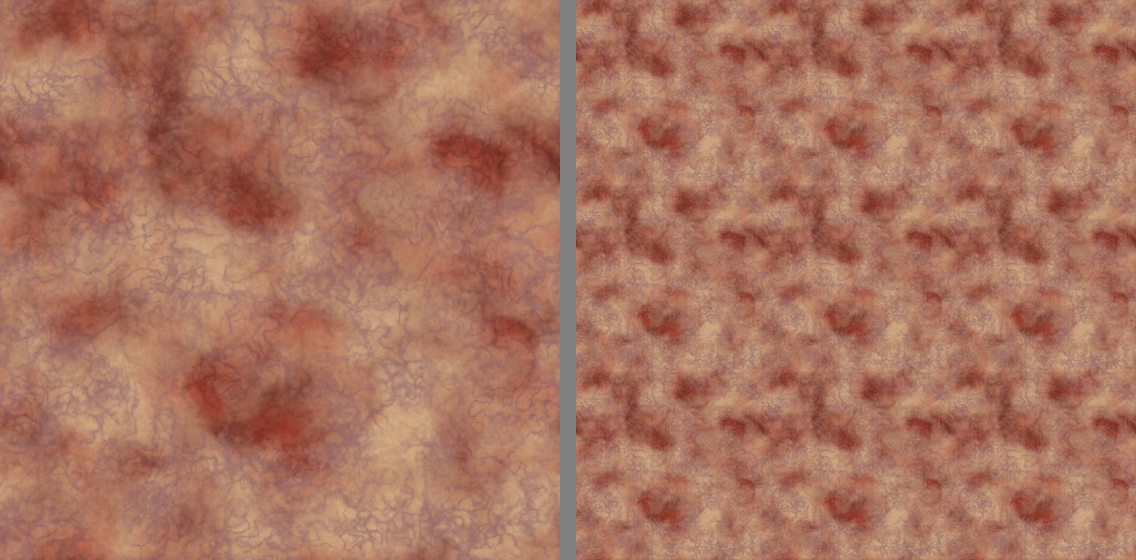
Left: one tile. Right: repeated 3 by 3.
Write a Shadertoy shader that draws this texture.

```glsl
#define PATCHES 5.0
#define PATCH_CONTRAST 0.76
#define PATCH_LEVEL 0.61
#define VEIN_SCALE 17.0
#define VEIN_WIDTH 0.1
#define VEIN_STRENGTH 0.78
#define GRAIN 0.03
#define DEEP_RED vec3(0.53, 0.18, 0.135)
#define FLESH vec3(0.69, 0.45, 0.35)
#define TAN vec3(0.81, 0.66, 0.50)
#define VEIN_DARK vec3(0.40, 0.16, 0.13)
#define VEIN_PALE vec3(0.56, 0.385, 0.41)

const float TAU = 6.2831853;

// Random unit gradient of a lattice cell, wrapped at the period
vec2 cellGradient(vec2 cell, float period, float seed) {
    uvec2 q = uvec2(mod(cell, period)) + uvec2(uint(seed) * 131u, uint(seed) * 717u);
    uint h = q.x * 1597334677u ^ q.y * 3812015801u;
    h = (h ^ (h >> 16)) * 2246822519u;
    h = (h ^ (h >> 13)) * 3266489917u;
    h ^= h >> 16;
    float angle = TAU * float(h & 65535u) / 65536.0;
    return vec2(cos(angle), sin(angle));
}

// Gradient noise that repeats over the unit square
float noise(vec2 uv, float period, float seed) {
    vec2 p = uv * period;
    vec2 cell = floor(p);
    vec2 f = p - cell;
    vec2 s = f * f * f * (f * (f * 6.0 - 15.0) + 10.0);
    vec2 e = vec2(1.0, 0.0);
    float a = dot(cellGradient(cell, period, seed), f);
    float b = dot(cellGradient(cell + e.xy, period, seed), f - e.xy);
    float c = dot(cellGradient(cell + e.yx, period, seed), f - e.yx);
    float d = dot(cellGradient(cell + e.xx, period, seed), f - e.xx);
    return mix(mix(a, b, s.x), mix(c, d, s.x), s.y);
}

float fbm(vec2 uv, float period, float seed) {
    float sum = 0.0;
    float amplitude = 1.0;
    for (int i = 0; i < 5; i++) {
        sum += amplitude * noise(uv, period, seed + float(i));
        period *= 2.0;
        amplitude *= 0.52;
    }
    return sum;
}

vec2 warp(vec2 uv, float period, float seed) {
    return vec2(fbm(uv, period, seed), fbm(uv, period, seed + 7.0)) / period;
}

// Thin winding lines along the zero contours of several noise layers
float veins(vec2 uv) {
    float clear = 1.0;
    float scale = VEIN_SCALE;
    for (int i = 0; i < 4; i++) {
        float seed = 40.0 + 20.0 * float(i);
        vec2 p = uv + 0.45 * warp(uv, scale, seed);
        float d = abs(noise(p, scale, seed + 15.0)) / VEIN_WIDTH;
        float visible = smoothstep(-0.3, 0.4, noise(uv, 9.0, seed + 17.0));
        clear *= 1.0 - 0.75 * visible * exp(-pow(d, 1.4));
        scale = floor(scale * 1.35);
    }
    return 1.0 - clear;
}

void mainImage(out vec4 fragColor, in vec2 fragCoord) {
    vec2 uv = fragCoord / iResolution.xy;

    // Cloudy patches from deep red to tan
    vec2 p = uv + 0.25 * warp(uv, PATCHES, 3.0);
    float tone = PATCH_LEVEL + PATCH_CONTRAST * fbm(p, PATCHES, 21.0);
    tone = clamp(tone, 0.0, 1.0);
    vec3 color = mix(DEEP_RED, FLESH, min(2.0 * tone, 1.0));
    color = mix(color, TAN, clamp(2.0 * tone - 1.0, 0.0, 1.0));

    // Redder and browner drifts in the dark patches
    float drift = fbm(uv, 8.0, 31.0) * (1.0 - tone);
    color += drift * vec3(0.12, -0.02, -0.02);

    // Veins: purple on pale areas, brown on red ones
    vec3 veinColor = mix(VEIN_DARK, VEIN_PALE, smoothstep(0.1, 0.7, tone));
    color = mix(color, veinColor, VEIN_STRENGTH * veins(uv));

    // Fine grain
    color += GRAIN * (noise(uv, 170.0, 5.0) + noise(uv, 90.0, 6.0));
    fragColor = vec4(color, 1.0);
}
```
